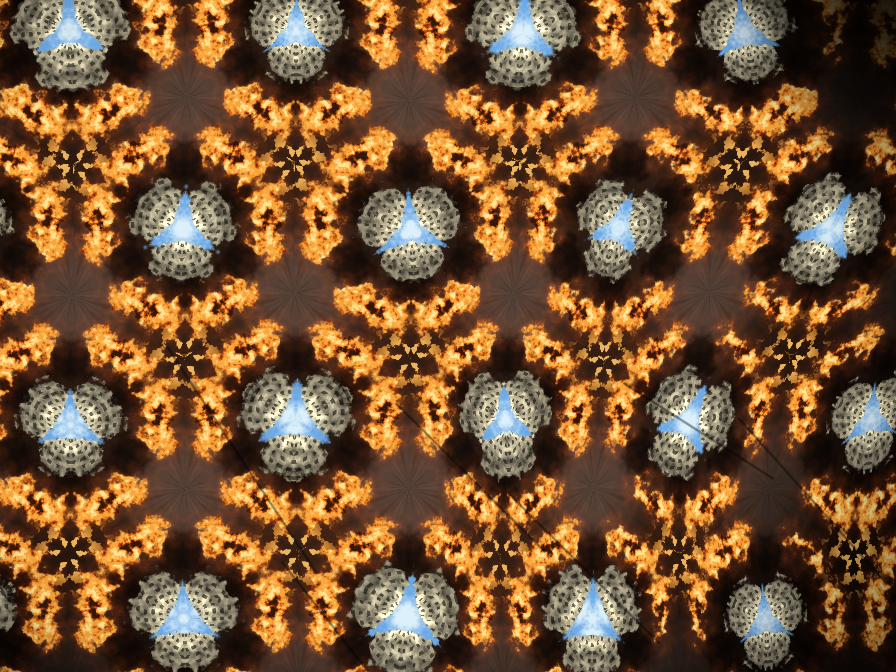
A Shadertoy shader for this pattern:

```glsl
// Kaleidoscope of burning petals, pale stone stars with blue hearts, and brown smoke.
// A triangular lattice is folded into one mirrored wedge, painted there with gradient
// noise, then bent, dimmed and scratched unevenly as by imperfect mirrors.

vec2 hash2(vec2 p) {
    vec3 h = fract(p.xyx * vec3(0.1031, 0.1030, 0.0973));
    h += dot(h, h.yzx + 33.33);
    return fract((h.xx + h.yz) * h.zy);
}

float gradDot(vec2 cell, vec2 f, vec2 corner) {
    float a = 6.2832 * hash2(cell + corner).x;
    return dot(vec2(cos(a), sin(a)), f - corner);
}

float gradientNoise(vec2 p) {
    vec2 i = floor(p), f = p - i;
    vec2 u = f * f * f * (f * (f * 6.0 - 15.0) + 10.0);
    return 1.4 * mix(mix(gradDot(i, f, vec2(0, 0)), gradDot(i, f, vec2(1, 0)), u.x),
                     mix(gradDot(i, f, vec2(0, 1)), gradDot(i, f, vec2(1, 1)), u.x), u.y);
}

float fbm(vec2 p) {
    float sum = 0.0, amp = 0.6;
    for (int i = 0; i < 4; i++) {
        sum += amp * gradientNoise(p);
        p = mat2(1.6, 1.2, -1.2, 1.6) * p + 7.3;
        amp *= 0.5;
    }
    return sum;
}

float segmentDist(vec2 p, vec2 a, vec2 b) {
    vec2 d = b - a;
    return length(p - a - d * clamp(dot(p - a, d) / dot(d, d), 0.0, 1.0));
}

// Offset from the nearest point of a unit triangular lattice
vec2 latticeOffset(vec2 q) {
    vec2 tile = vec2(1.0, 1.732);
    vec2 a = mod(q + 0.5 * tile, tile) - 0.5 * tile;
    vec2 b = mod(q, tile) - 0.5 * tile;
    return dot(a, a) < dot(b, b) ? a : b;
}

// Threefold mirror: x runs along the nearest axis (down, 30 or 150 degrees)
vec2 foldWedge(vec2 v) {
    float a = mod(atan(v.x, -v.y) + 1.0472, 2.0944) - 1.0472;
    return length(v) * vec2(cos(a), sin(abs(a)));
}

vec3 fireRamp(float heat) {
    vec3 c = mix(vec3(0.20, 0.09, 0.04), vec3(0.72, 0.30, 0.07), smoothstep(0.0, 0.4, heat));
    c = mix(c, vec3(0.98, 0.64, 0.22), smoothstep(0.35, 0.7, heat));
    return mix(c, vec3(1.0, 0.90, 0.58), smoothstep(0.75, 1.15, heat));
}

// Smoke spreads from the wedge corner opposite the fire
vec3 smokeLayer(vec2 w, float light) {
    vec2 g = w - vec2(0.289, 0.5);
    float streak = fbm(vec2(atan(g.y, g.x) * 5.0, length(g) * 3.0));
    float veil = smoothstep(0.40, 0.08, length(g) + 0.10 * streak);
    vec3 c = mix(vec3(0.155, 0.10, 0.07), vec3(0.37, 0.29, 0.25), veil * (0.75 + 0.5 * streak));
    float soot = min(length(w - vec2(0.27, 0.0)) - 0.05, length(w - vec2(0.15, 0.25)) - 0.06);
    c *= mix(0.35, 1.0, smoothstep(-0.01, 0.07, soot + 0.06 * fbm(w * 16.0)));
    return c * light;
}

vec3 addFire(vec3 c, vec2 w, vec2 seed, float wear) {
    vec2 s = w + seed * 0.03;
    float tongues = fbm(s * 15.0 + 3.0), detail = fbm(s * 26.0 + 11.0);
    float d = segmentDist(w, vec2(0.40, 0.075), vec2(0.30, 0.25)) - 0.068 + 0.085 * tongues + wear;
    float pit = smoothstep(0.045, 0.01, length((w - vec2(0.365, 0.16)) * vec2(1.0, 0.7)) + 0.04 * detail);
    float heat = 0.75 + 1.1 * detail - 0.55 * pit - 4.0 * max(d + 0.02, 0.0);
    c += vec3(0.26, 0.09, 0.02) * exp(-22.0 * max(d, 0.0));
    c = mix(c, fireRamp(heat), smoothstep(0.014, -0.012, d));
    // Embers around the meeting point of six petals
    float near = smoothstep(0.27, 0.06, length(w - vec2(0.577, 0.0)));
    float ember = smoothstep(0.16, 0.34, fbm(s * 19.0 + 29.0) + 0.08 * near) * near;
    return mix(c, fireRamp(0.45 + 0.5 * ember), 0.9 * ember);
}

vec3 addStar(vec3 c, vec2 w, vec2 seed) {
    float r = length(w), a = atan(w.y, w.x);
    float rough = fbm(w * 24.0 + seed * 2.0);
    // Stone fan with rows of small dark windows
    float rim = 0.235 - 0.085 * smoothstep(0.55, 1.0, a) + 0.05 * rough;
    float ribs = sin(a * 26.0 + 3.0 * rough), rows = sin(r * 190.0 + a * 5.0);
    float windows = smoothstep(0.0, 0.6, ribs) * smoothstep(-0.3, 0.5, rows);
    vec3 stone = mix(vec3(0.92, 0.88, 0.73), vec3(0.50, 0.47, 0.39), smoothstep(0.05, 0.22, r));
    stone *= (1.0 - 0.55 * windows) * (0.95 + 0.8 * rough);
    c = mix(c, stone, smoothstep(0.012, -0.012, r - rim));
    // Three-pointed opening of sky
    float along = dot(w, vec2(0.5, 0.866)), across = abs(dot(w, vec2(0.866, -0.5)));
    float sky = across + 0.34 * along - 0.058 + 0.025 * rough;
    vec3 blue = mix(vec3(0.86, 0.94, 0.98), vec3(0.42, 0.66, 0.90), smoothstep(0.01, 0.12, r + 0.08 * rough));
    return mix(c, blue, smoothstep(0.009, -0.009, sky));
}

void mainImage(out vec4 fragColor, in vec2 fragCoord) {
    vec2 p = fragCoord / iResolution.y;
    // Mirrors squeeze the lower right; slight ripple elsewhere
    vec2 bent = p + 0.008 * vec2(gradientNoise(p * 4.0), gradientNoise(p * 4.0 + 9.0));
    bent.x += max(p.x - 0.65, 0.0) * 0.28 * (1.0 - smoothstep(0.2, 0.9, p.y));
    vec2 q = (bent - vec2(0.274, 0.661)) / 0.335;
    vec2 local = latticeOffset(q);
    vec2 seed = hash2(floor((q - local) * 2.0 + 0.5) + 40.0) - 0.5;
    float flaw = smoothstep(0.6, 1.2, p.x + 0.3 * (0.5 - p.y));

    float edge = length((p - vec2(0.58, 0.53)) * vec2(0.9, 1.0));
    float light = 1.0 - 0.85 * smoothstep(0.38, 0.82, edge);
    vec2 w = foldWedge(local);
    vec3 c = smokeLayer(w, light);
    c = addFire(c, w, seed, flaw * (0.02 + 0.05 * gradientNoise(p * 9.0)));
    float turn = seed.x * (0.15 + 0.9 * flaw);
    vec2 turned = mat2(cos(turn), sin(turn), -sin(turn), cos(turn)) * local;
    c = addStar(c, foldWedge(turned * (1.0 + 0.25 * seed.y)), seed);

    // Fine scratches fanning over the lower half
    for (int i = 0; i < 6; i++) {
        vec2 h = hash2(vec2(float(i) + 3.0, 17.0));
        vec2 start = vec2(0.25 + 0.17 * float(i), 0.1 + 0.4 * h.x);
        float d = segmentDist(p, start, start + vec2(0.22, -0.34 + 0.2 * h.y));
        c *= 1.0 - 0.4 * smoothstep(0.003, 0.0005, d);
    }
    c *= 1.0 - 0.5 * smoothstep(0.55, 0.9, edge);
    c *= 1.0 - 0.8 * smoothstep(0.3, 0.0, length(p - vec2(1.333, 1.0)));
    fragColor = vec4(clamp(c, 0.0, 1.0), 1.0);
}
```
